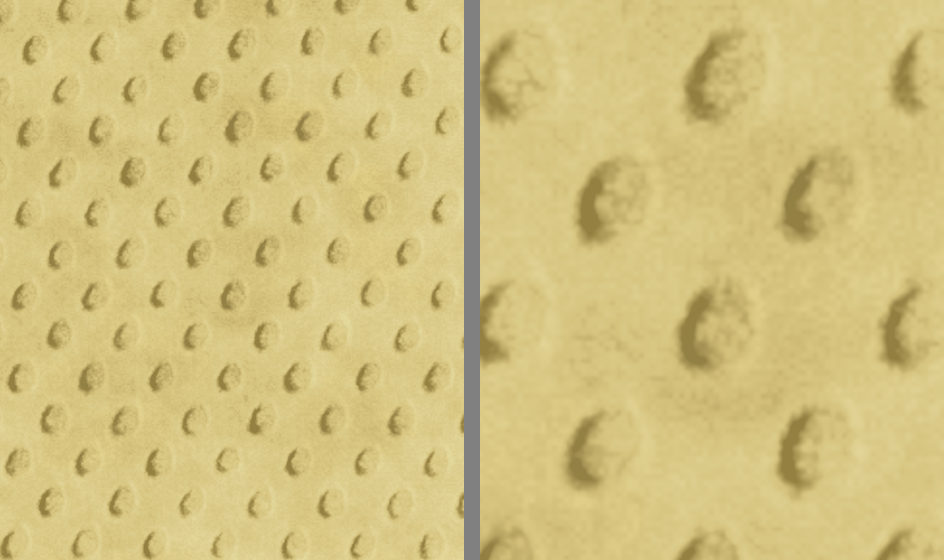
Left, the full canvas; right, a detail of the centre.
Give the GLSL for this texture, as a Shadertoy shader.

```glsl
// Soft yellow plush fabric with staggered rows of raised, side-lit oval dots.

#define PITCH   vec2(0.1240, 0.0746)  // dot spacing and row spacing, canvas heights
#define ORIGIN  vec2(0.0290, 0.0275)  // centre of the lowest left dot
#define LEAN    0.00267               // sideways drift per row
#define TILT    0.023                 // slope of the upper rows
#define RADIUS  vec2(0.0215, 0.0285)  // half size of a dot
#define JITTER  0.0055                // scatter of dot centres
#define RELIEF  0.62                  // depth of the dot shadow
#define GRAIN   0.20                  // strength of the fine pile
#define DARK    vec3(0.58, 0.50, 0.25)
#define MID     vec3(0.84, 0.77, 0.50)
#define LIGHT   vec3(0.885, 0.835, 0.595)
#define WARM    vec3(0.87, 0.77, 0.45)

float hash(vec2 p) {
    return fract(sin(dot(p, vec2(127.1, 311.7))) * 43758.5453);
}

float noise(vec2 p) {
    vec2 i = floor(p), f = fract(p);
    f = f * f * (3.0 - 2.0 * f);
    return mix(mix(hash(i), hash(i + vec2(1, 0)), f.x),
               mix(hash(i + vec2(0, 1)), hash(i + vec2(1, 1)), f.x), f.y);
}

float fbm(vec2 p) {
    float sum = 0.0, amp = 0.5;
    for (int i = 0; i < 4; i++) {
        sum += amp * noise(p);
        p = mat2(1.6, 1.2, -1.2, 1.6) * p + 7.3;
        amp *= 0.5;
    }
    return sum / 0.9375;
}

// Gaussian band of width w around c
float band(float x, float c, float w) {
    float t = (x - c) / w;
    return exp(-t * t);
}

// Tone change caused by one dot; v is the offset from its centre
float dotTone(vec2 v, vec2 id, float pile) {
    float size = 0.93 + 0.14 * hash(id + 3.1);
    v.x -= (0.12 + 0.16 * hash(id + 5.7)) * v.y;
    vec2 e = v / (RADIUS * size);
    e.x /= 1.0 - 0.18 * clamp(e.y, -1.3, 1.3);       // narrower at the top
    float d = length(e) + 0.16 * (pile - 0.5);
    float side = dot(e / max(length(e), 0.001), vec2(-0.96, -0.28));
    float shadowSide = smoothstep(-0.25, 0.9, side);
    float lightSide = smoothstep(0.0, 0.9, -side);

    float depth = RELIEF * (0.8 + 0.4 * hash(id + 9.2));
    float inside = 1.0 - smoothstep(0.75, 1.05, d);
    float tone = -depth * shadowSide * band(d, 0.80, 0.27);
    tone -= inside * (0.13 - 0.10 * e.x + 0.45 * (pile - 0.5));
    tone -= 0.10 * lightSide * band(d, 0.92, 0.12);   // faint far edge
    tone += 0.17 * lightSide * band(d, 1.22, 0.22);   // lit slope
    tone += 0.09 * shadowSide * band(d, 1.28, 0.16);  // pale outer rim
    return tone;
}

void mainImage(out vec4 fragColor, in vec2 fragCoord) {
    vec2 p = fragCoord / iResolution.y;

    // Fabric: broad folds, mottling and fine pile
    float folds = fbm(p * vec2(5.0, 7.0) + 2.0);
    float mottle = fbm(p * 26.0 + 11.0);
    float pile = noise(p * 130.0);
    float fine = noise(p * 290.0 + 40.0);
    float tone = 0.74 + 0.30 * (folds - 0.5) + 0.36 * (mottle - 0.5);
    tone += GRAIN * (0.5 * pile + fine - 0.75);
    tone += 0.10 * (p.x - 0.41) - 0.06 * (p.y - 0.5);

    // Dots: the nearest one in each of three neighbouring rows
    float slope = TILT * smoothstep(0.35, 0.75, p.y) * (p.x - 0.41);
    vec2 q = p - ORIGIN - vec2(0.0, slope);
    float nearRow = round(q.y / PITCH.y);
    for (float k = -1.0; k <= 1.0; k++) {
        float row = nearRow + k;
        float shift = LEAN * row + 0.5 * PITCH.x * mod(row, 2.0);
        float col = round((q.x - shift) / PITCH.x);
        vec2 id = vec2(col, row);
        vec2 scatter = JITTER * (vec2(hash(id), hash(id + 17.0)) - 0.5);
        vec2 centre = vec2(col * PITCH.x + shift, row * PITCH.y) + scatter;
        tone += dotTone(q - centre, id, mix(pile, noise(p * 210.0), 0.4));
    }

    // Tone to colour, with warmer patches
    tone = clamp(tone, 0.0, 1.1);
    vec3 color = mix(DARK, MID, min(tone / 0.6, 1.0));
    color = mix(color, LIGHT, clamp((tone - 0.6) / 0.4, 0.0, 1.1));
    float warmth = smoothstep(0.48, 0.75, fbm(p * 9.0 + 31.0)) * (0.25 + 0.25 * p.y);
    color = mix(color, WARM * (0.65 + 0.4 * min(tone, 0.9)), warmth);
    fragColor = vec4(color, 1.0);
}
```
